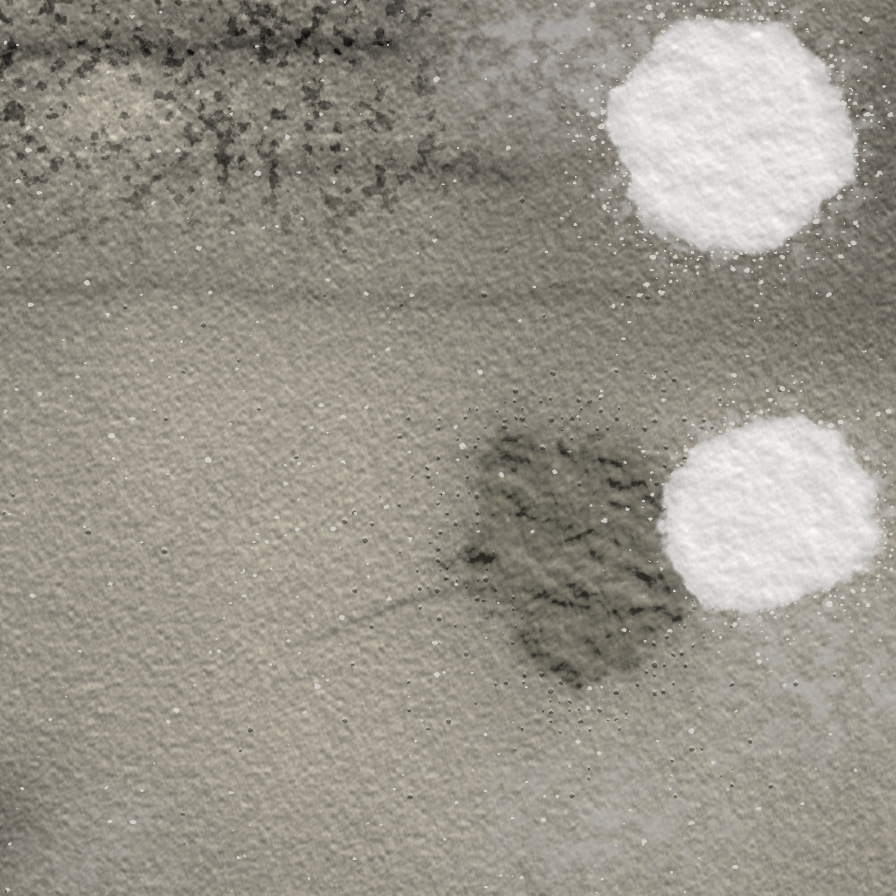
A WebGL 1 fragment shader for this texture:

```glsl
precision highp float;
// Weathered concrete with two white powder heaps and one heap of wet grey cement.
uniform vec2 u_resolution;

float hash(vec2 p) {
  return fract(sin(dot(p, vec2(127.1, 311.7))) * 43758.5453);
}

float noise(vec2 p) {
  vec2 i = floor(p), f = fract(p);
  f = f * f * (3.0 - 2.0 * f);
  return mix(mix(hash(i), hash(i + vec2(1.0, 0.0)), f.x),
             mix(hash(i + vec2(0.0, 1.0)), hash(i + 1.0), f.x), f.y);
}

float fbm(vec2 p) {
  float sum = 0.0, amp = 0.5;
  for (int i = 0; i < 5; i++) {
    sum += amp * noise(p);
    p = mat2(1.6, 1.2, -1.2, 1.6) * p + 7.3;
    amp *= 0.5;
  }
  return sum;
}

// Soft elliptical spot, 1 at its centre
float spot(vec2 p, vec2 centre, vec2 size) {
  vec2 q = (p - centre) / size;
  return exp(-dot(q, q));
}

// Ragged ellipse: negative inside, in units of its radius
float heap(vec2 p, vec2 centre, vec2 radius, float rough) {
  return length((p - centre) / radius) - 1.0
       + rough * (fbm(p * 16.0) - 0.48) + 0.5 * rough * (fbm(p * 70.0) - 0.48);
}

// Wavering horizontal stain between two x positions
float streak(vec2 p, float y, float width, float x0, float x1) {
  float d = (p.y - y - 0.035 * (fbm(p * vec2(6.0, 3.0) + y * 40.0) - 0.5)) / width;
  return exp(-d * d) * smoothstep(x0 - 0.06, x0 + 0.06, p.x)
       * (1.0 - smoothstep(x1 - 0.08, x1 + 0.08, p.x));
}

// One randomly placed crumb per cell; density is the share of filled cells
float crumbs(vec2 p, float cells, float density) {
  vec2 g = p * cells, id = floor(g);
  vec2 centre = 0.3 + 0.4 * vec2(hash(id + 3.1), hash(id + 8.7));
  float size = mix(0.1, 0.3, hash(id + 5.3));
  float d = length((fract(g) - centre) * vec2(1.0, 1.2)) + 0.2 * (noise(g * 5.0) - 0.5);
  return step(hash(id), density) * (1.0 - smoothstep(size - 0.1, size + 0.06, d));
}

// Clumpy surface of the cement
float lumps(vec2 p) {
  vec2 q = p + 0.025 * vec2(fbm(p * 13.0), fbm(p * 13.0 + 9.0));
  return fbm(q * vec2(17.0, 24.0)) + 0.35 * fbm(q * 75.0);
}

void main() {
  vec2 p = gl_FragCoord.xy / u_resolution;
  float broad = fbm(p * 5.0), fine = fbm(p * 150.0), grit = noise(p * 250.0);

  // Ground tone: darker across the top, paler at lower left and bottom
  float tone = mix(0.575, 0.5, smoothstep(0.5, 0.78, p.y)) + 0.12 * (broad - 0.48);
  tone += 0.05 * spot(p, vec2(0.25, 0.45), vec2(0.3, 0.2));
  tone += 0.05 * spot(p, vec2(0.55, 0.14), vec2(0.3, 0.14));
  tone += 0.13 * spot(p, vec2(0.13, 0.88), vec2(0.07, 0.07));
  tone -= 0.10 * spot(p, vec2(1.0, 0.9), vec2(0.06, 0.2));
  tone -= 0.06 * spot(p, vec2(0.9, 0.64), vec2(0.25, 0.07));
  tone -= 0.13 * spot(p, vec2(0.0, 0.08), vec2(0.05, 0.07));
  tone -= 0.13 * streak(p, 0.95, 0.011, -0.1, 0.47) + 0.06 * streak(p, 0.96, 0.04, -0.1, 0.5);
  tone -= 0.10 * streak(p, 0.81, 0.016, 0.14, 0.6) + 0.06 * streak(p, 0.675, 0.012, 0.0, 0.72);

  // Fine relief and the pitted upper left
  float pitted = smoothstep(0.66, 0.84, p.y) * (1.0 - smoothstep(0.4, 0.62, p.x));
  float relief = fine - fbm(p * 150.0 + vec2(0.15, 0.6));
  tone += 0.26 * relief + 0.09 * (grit - 0.5);
  tone -= pitted * 0.22 * smoothstep(0.52, 0.68, fbm(p * 85.0 + 20.0));
  tone += pitted * 0.12 * smoothstep(0.5, 0.75, fbm(p * 110.0 + 50.0));

  // Curved ridge trailing left from the cement
  float ridge = p.y - 0.24 - 0.11 * sqrt(clamp((p.x - 0.32) / 0.22, 0.0, 1.0)) - 0.02 * (broad - 0.5);
  tone -= 0.1 * exp(-ridge * ridge * 40000.0) * smoothstep(0.32, 0.4, p.x)
        * (1.0 - smoothstep(0.5, 0.58, p.x));
  vec3 col = tone * vec3(1.035, 1.0, 0.915);

  // Pale dust films on the concrete
  float film = spot(p, vec2(0.62, 0.94), vec2(0.13, 0.08)) + 0.8 * spot(p, vec2(0.93, 0.24), vec2(0.14, 0.09))
             + 0.6 * spot(p, vec2(0.68, 0.08), vec2(0.16, 0.1)) + 0.4 * spot(p, vec2(0.11, 0.05), vec2(0.1, 0.06));
  col = mix(col, vec3(0.72, 0.71, 0.71), clamp(film * (0.15 + 0.8 * smoothstep(0.35, 0.7, fbm(p * 60.0))), 0.0, 0.7));

  // Grey cement heap, lit from above, with loose crumbs around it
  float cement = heap(p, vec2(0.645, 0.39), vec2(0.135, 0.135), 0.65);
  float body = 1.0 - smoothstep(-0.12, 0.12, cement);
  float slope = lumps(p) - lumps(p + vec2(0.002, 0.006));
  float wet = 0.425 + 0.75 * slope + 0.14 * relief + 0.06 * (grit - 0.5);
  wet -= 0.13 * smoothstep(0.06, 0.16, -slope);
  col = mix(col, max(wet, 0.16) * vec3(1.03, 1.0, 0.89), body);
  float scatter = exp(-3.5 * max(cement, 0.0)) * (1.0 - body);
  col *= 1.0 - 0.13 * scatter - 0.4 * crumbs(p, 95.0, 0.6 * scatter);
  col += 0.1 * crumbs(p + vec2(0.0, -0.003), 95.0, 0.6 * scatter);

  // White heaps: d is the distance to the nearer one
  float upper = heap(p, vec2(0.818, 0.85), vec2(0.137, 0.132), 0.28);
  float lower = heap(p, vec2(0.855, 0.425), vec2(0.125, 0.108), 0.38);
  float d = min(upper, lower);
  float halo = exp(-5.0 * max(d, 0.0)) * (1.0 - 0.75 * body);
  col = mix(col, vec3(0.8, 0.79, 0.79), halo * 0.75 * smoothstep(0.42, 0.66, fbm(p * 65.0 + 4.0)));
  float bits = max(crumbs(p, 75.0, 0.55 * halo), crumbs(p + 0.37, 130.0, 0.6 * halo));
  bits = max(bits, crumbs(p + 0.71, 80.0, 0.012));
  col = mix(col, vec3(0.86, 0.85, 0.83), 0.85 * bits);
  float powder = fbm(p * 38.0) - fbm((p + vec2(0.002, 0.005)) * 38.0);
  float white = 0.885 + 0.38 * powder + 0.12 * relief - 0.07 * smoothstep(-0.25, 0.0, d);
  col = mix(col, white * vec3(1.0, 0.992, 0.985), 1.0 - smoothstep(-0.05, 0.04, d));

  gl_FragColor = vec4(clamp(col, 0.0, 1.0), 1.0);
}
```
